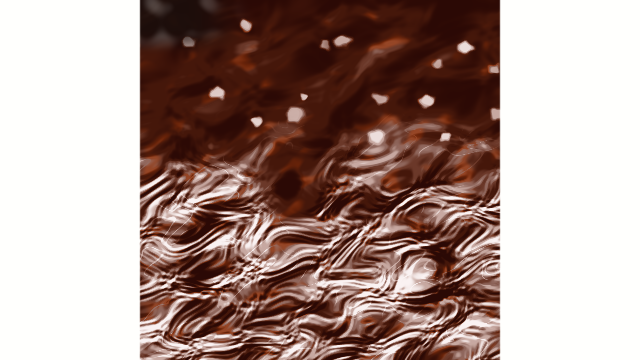
Give the GLSL for this texture, as a Shadertoy shader.

```glsl
// A square close-up of wet, glossy chocolate centred between white margins.
// Warped gradient noise forms a wrinkled surface; its slope gives the sheen,
// which fades with distance into dark brown with soft, out-of-focus glints.

const vec3 MARGIN = vec3(1.0, 1.0, 0.993);
const vec3 AMBER = vec3(0.17, 0.055, -0.01);
const vec3 HAZE = vec3(0.36, 0.33, 0.32);
const vec2 LIGHT = vec2(-0.35, 0.94);     // direction of the sheen
const vec2 PIT = vec2(0.415, 0.485);      // centre of the round hollow
const float FLATTEN = 1.6;                // vertical foreshortening
const float SHEAR = 0.22;                 // wrinkles rise to the right
const float SLOPE_GAIN = 0.050;
const float PATCH_GAIN = 2.0;
const float GLINT_CELL = 0.075;

float hash(vec2 p) {
    vec3 q = fract(vec3(p.xyx) * 0.1031);
    q += dot(q, q.yzx + 33.33);
    return fract((q.x + q.y) * q.z);
}

float corner(vec2 cell, vec2 offset) {
    float a = 6.2832 * hash(cell + 57.0);
    return dot(vec2(cos(a), sin(a)), offset);
}

float noise(vec2 p) {
    vec2 i = floor(p), f = fract(p);
    vec2 u = f * f * f * (f * (f * 6.0 - 15.0) + 10.0);
    vec2 e = vec2(1.0, 0.0);
    return mix(mix(corner(i, f), corner(i + e, f - e), u.x),
               mix(corner(i + e.yx, f - e.yx), corner(i + 1.0, f - 1.0), u.x), u.y);
}

// Foreshortened surface coordinates
vec2 ground(vec2 p) {
    return vec2(p.x, FLATTEN * (p.y - SHEAR * p.x));
}

// Height of the liquid; fine wrinkles appear only where it is in focus
float surface(vec2 p, float focus) {
    vec2 q = ground(p);
    vec2 warp = 0.07 * vec2(noise(q * 7.0), noise(q * 7.0 + 31.0));
    float h = noise((q + warp) * 9.0);
    h += 0.5 * noise((q + 1.8 * warp) * 20.0 + 11.0);
    return h + 0.32 * focus * noise((q + 2.2 * warp) * 41.0 + 23.0);
}

// Soft irregular spots of light scattered over the far part
float glints(vec2 p) {
    vec2 w = p + 0.012 * vec2(noise(p * 38.0), noise(p * 38.0 + 9.0));
    vec2 home = floor(w / GLINT_CELL);
    float light = 0.0;
    for (int j = -1; j <= 1; j++)
    for (int i = -1; i <= 1; i++) {
        vec2 cell = home + vec2(i, j);
        vec2 jitter = vec2(hash(cell + 3.0), hash(cell + 17.0));
        vec2 centre = (cell + jitter) * GLINT_CELL;
        float band = smoothstep(0.56, 0.66, centre.y) * (1.0 - smoothstep(0.87, 0.94, centre.y));
        float present = step(hash(cell + 41.0), mix(0.16, 0.5, centre.x) * band);
        float radius = mix(0.012, 0.034, hash(cell + 71.0));
        float d = length((w - centre) * vec2(1.0, 1.25));
        float strength = mix(0.55, 1.0, hash(cell + 91.0));
        light = max(light, present * strength * (1.0 - smoothstep(0.45 * radius, radius, d)));
    }
    return light;
}

// Dark furrow running down the near part
float furrow(vec2 p, float x, float top) {
    float bend = 0.07 * noise(vec2(p.y * 6.0, x * 30.0));
    float d = abs(p.x - x - bend - 0.12 * (p.y - 0.3));
    return (1.0 - smoothstep(0.01, 0.06, d)) * (1.0 - smoothstep(top - 0.12, top, p.y))
         * smoothstep(0.08, 0.2, p.y);
}

// Brown to white ramp, spaced by the area each tone covers
vec3 chocolate(float t) {
    vec3 c = mix(vec3(0.17, 0.035, 0.018), vec3(0.27, 0.09, 0.04), smoothstep(0.06, 0.25, t));
    c = mix(c, vec3(0.42, 0.22, 0.16), smoothstep(0.30, 0.51, t));
    c = mix(c, vec3(0.56, 0.40, 0.36), smoothstep(0.53, 0.70, t));
    c = mix(c, vec3(0.78, 0.66, 0.63), smoothstep(0.71, 0.87, t));
    return mix(c, vec3(0.98, 0.95, 0.95), smoothstep(0.90, 0.99, t));
}

void mainImage(out vec4 fragColor, in vec2 fragCoord) {
    float pixel = 1.0 / iResolution.y;
    vec2 p = (fragCoord - 0.5 * iResolution.xy) * pixel + 0.5;
    vec2 q = ground(p);
    float focus = 1.0 - smoothstep(0.42, 0.74, p.y);

    // Sheen from the slope, sampled more widely where it is out of focus
    float reach = mix(0.016, 0.0035, focus);
    float slope = (surface(p + LIGHT * reach, focus) - surface(p - LIGHT * reach, focus)) / (2.0 * reach);
    float patches = noise(q * 5.0 + 4.0) + 0.4 * noise(q * 11.0 + 47.0);
    float gain = mix(0.55, 1.0, focus);
    float tone = mix(-0.85, 0.32, focus) + gain * (SLOPE_GAIN * slope + PATCH_GAIN * patches);
    tone -= 0.5 * smoothstep(0.82, 1.0, p.y);

    // Thin bright creases
    float crease = abs(noise(q * 13.0 + 1.5 * noise(q * 9.0) + 81.0));
    tone += 0.8 * focus * (1.0 - smoothstep(0.0, 0.07, crease)) * smoothstep(-0.1, 0.2, patches);

    // Furrows, the hollow and the far glints
    tone -= 1.3 * (furrow(p, 0.16, 0.5) + furrow(p, 0.82, 0.42));
    float hollow = length((p - PIT) * vec2(1.0, 1.15)) + 0.025 * noise(p * 16.0);
    tone = mix(tone, -0.4, 0.75 * (1.0 - smoothstep(0.07, 0.13, hollow)));
    tone -= 1.6 * (1.0 - smoothstep(0.015, 0.06, hollow));
    tone = mix(tone, 2.0, glints(p));

    float level = 1.0 / (1.0 + exp(-1.6 * tone));
    vec3 color = chocolate(level);

    // Amber light through thin chocolate, and grey haze in the far left corner
    float thin = smoothstep(0.05, 0.4, noise(q * 15.0 + 63.0));
    color += AMBER * thin * smoothstep(0.15, 0.4, level) * (1.0 - smoothstep(0.5, 0.75, level));
    float farLeft = (1.0 - smoothstep(0.12, 0.32, p.x)) * smoothstep(0.84, 0.92, p.y);
    vec3 smear = mix(vec3(0.10, 0.055, 0.045), HAZE, smoothstep(0.0, 0.45, noise(p * 13.0 + 5.0)));
    color = mix(color, smear, 0.85 * farLeft);

    float edge = abs(p.x - 0.5) - 0.5;
    color = mix(color, MARGIN, smoothstep(-pixel, pixel, edge));
    fragColor = vec4(clamp(color, 0.0, 1.0), 1.0);
}
```
